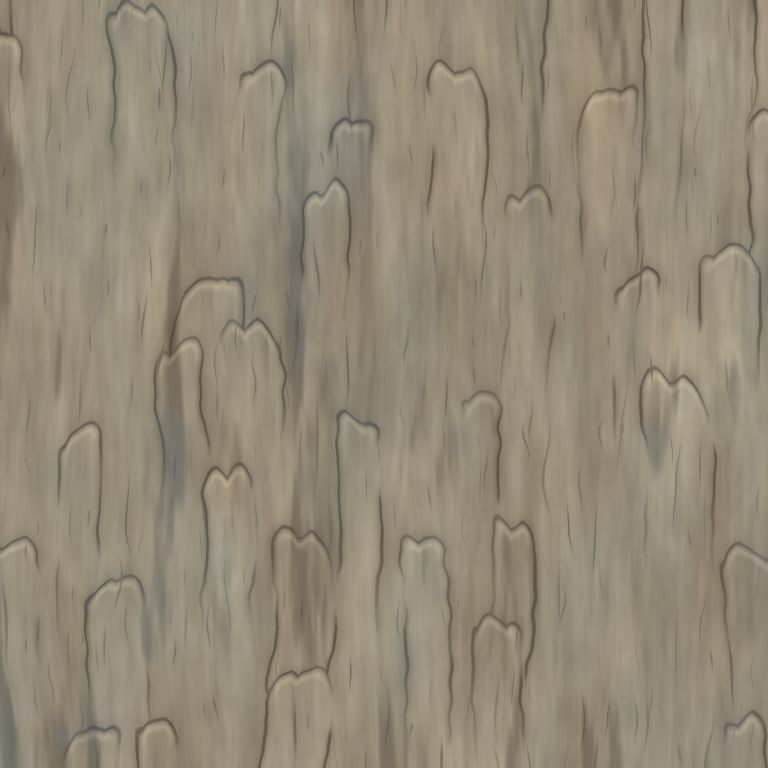
Give the GLSL for this texture, as a WebGL 2 fragment shader.

```glsl
#version 300 es
precision highp float;

#define PLATE_CELL vec2(0.143, 0.2)
#define PLATE_SHARE 0.82
#define CRACK_CELL vec2(0.052, 0.15)
#define CRACK_SHARE 0.5
#define RELIEF 0.85
#define GRAIN 1.25
#define LIGHT_WOOD vec3(0.650, 0.612, 0.528)
#define DARK_WOOD vec3(0.530, 0.492, 0.422)
#define BROWN_INK vec3(0.295, 0.255, 0.205)
#define GREY_INK vec3(0.285, 0.285, 0.270)

uniform vec2 u_resolution;
out vec4 outColor;

float hash(vec2 p) {
    vec3 q = fract(p.xyx * vec3(0.1031, 0.1030, 0.0973));
    q += dot(q, q.yzx + 33.33);
    return fract((q.x + q.y) * q.z);
}

float noise(vec2 p) {
    vec2 i = floor(p), f = fract(p);
    f = f * f * (3.0 - 2.0 * f);
    return mix(mix(hash(i), hash(i + vec2(1, 0)), f.x),
               mix(hash(i + vec2(0, 1)), hash(i + vec2(1, 1)), f.x), f.y);
}

float fbm(vec2 p) {
    float sum = 0.0, amp = 0.533;
    for (int i = 0; i < 4; i++) {
        sum += amp * noise(p);
        p = p * 2.03 + 17.7;
        amp *= 0.5;
    }
    return sum;
}

// Overlapping slabs with lobed tops: x = ink, y = rim light, z = tone shift
vec3 plates(vec2 p, float pixel) {
    vec3 surface = vec3(0.0);
    float baseRow = floor(p.y / PLATE_CELL.y);
    for (int j = 2; j >= -1; j--) {
        float row = baseRow + float(j);
        float shift = hash(vec2(row, 5.0));
        float baseCol = floor(p.x / PLATE_CELL.x - shift);
        for (int i = -1; i <= 1; i++) {
            vec2 cell = vec2(baseCol + float(i), row) + 50.0;
            float seed = hash(cell) * 91.0;
            if (hash(cell + 7.3) > PLATE_SHARE) continue;

            vec2 jitter = vec2(hash(cell + 11.0), hash(cell + 23.0));
            vec2 crown = (cell - 50.0 + vec2(shift, 0.0) + mix(vec2(0.2, 0.05), vec2(0.8, 0.95), jitter)) * PLATE_CELL;
            float halfWidth = mix(0.024, 0.046, hash(cell + 31.0));
            float len = mix(0.16, 0.38, hash(cell + 43.0));
            vec2 q = p - crown;
            q.x += 0.018 * (noise(vec2(p.y * 10.0, seed)) - 0.5) + 0.006 * (noise(vec2(p.y * 45.0, seed)) - 0.5);

            // Rounded outline with cusps between the lobes
            float lobes = 0.013 * abs(sin(q.x * mix(45.0, 85.0, jitter.y) + seed));
            float slope = q.x * (jitter.x - 0.5) * 0.9;
            float top = lobes + slope + 0.008 * noise(vec2(q.x * 90.0, seed)) - q.y;
            float side = halfWidth - abs(q.x);
            float radius = halfWidth * 0.65;
            float d = radius - length(max(radius - vec2(side, top * 0.85), 0.0));

            float fade = 1.0 - smoothstep(0.35, 1.0, -q.y / len);
            float nearTop = 1.0 - smoothstep(0.005, 0.04, top);
            float inside = smoothstep(-pixel, pixel, d);
            float gate = smoothstep(0.28, 0.62, noise(vec2(p.y * 13.0, seed + sign(q.x) * 9.0)));
            float strength = fade * mix(gate, 0.55 + 0.45 * noise(vec2(q.x * 50.0, seed)), nearTop);

            // Lower slabs hide the relief beneath them
            float cover = inside * fade;
            surface.xy *= 1.0 - 0.85 * cover;
            surface.z = mix(surface.z, hash(cell + 59.0) - 0.45, cover);

            float thick = mix(0.0014, 0.0034, noise(vec2(p.y * 24.0, seed + 3.0)));
            float line = 1.0 - smoothstep(thick * 0.3, thick + pixel, abs(d + 0.0015));
            float halo = 0.42 * exp(-abs(d) / mix(0.008, 0.004, inside));
            surface.x = max(surface.x, strength * max(0.85 * line, halo));
            float rim = (d - 0.0065) / 0.0042;
            surface.y = max(surface.y, exp(-rim * rim) * fade * (0.15 * gate + nearTop));
        }
    }
    return surface;
}

// Short tapered splits running along the grain
float cracks(vec2 p, vec2 size, float seed, float pixel) {
    float ink = 0.0;
    vec2 base = floor(p / size);
    for (int k = 0; k < 9; k++) {
        vec2 cell = base + vec2(k % 3 - 1, k / 3 - 1);
        vec2 id = cell + seed;
        if (hash(id) > CRACK_SHARE) continue;
        vec2 q = p - (cell + vec2(hash(id + 3.1), hash(id + 8.7))) * size;
        q.x += size.x * 0.32 * (noise(vec2(p.y * 2.4 / size.y, hash(id) * 70.0)) - 0.5);
        float along = abs(q.y) / (size.y * mix(0.15, 0.65, hash(id + 14.0)));
        float taper = 1.0 - smoothstep(0.1, 1.0, along);
        float width = size.x * mix(0.012, 0.042, hash(id + 19.0)) * taper;
        float line = 1.0 - smoothstep(width * 0.2, width + pixel, abs(q.x));
        float halo = 0.3 * exp(-abs(q.x) / (size.x * 0.07));
        ink = max(ink, max(line, halo) * taper * mix(0.25, 0.8, hash(id + 27.0)));
    }
    return ink;
}

void main() {
    vec2 p = gl_FragCoord.xy / u_resolution.y;
    float pixel = 1.0 / u_resolution.y;
    vec3 slab = plates(p, pixel);

    // Fibres, brush marks and broad weathering
    vec2 g = p + vec2(0.02 * (noise(p * vec2(6.0, 5.0)) - 0.5), 0.0);
    float broad = fbm(p * vec2(8.0, 4.0) + 3.0) - 0.5;
    float streak = fbm(g * vec2(38.0, 4.5) + slab.z * 2.0) - 0.5;
    float fibre = fbm(g * vec2(130.0, 13.0) + 40.0) - 0.5;
    float brush = fbm(p * vec2(45.0, 28.0) + 80.0) - 0.5;
    float tone = 0.60 + GRAIN * (0.75 * broad + 0.8 * streak + 0.55 * fibre + 0.35 * brush) + 0.2 * slab.z;
    vec3 color = mix(DARK_WOOD, LIGHT_WOOD, tone);

    // Warm and cool tints with a few dark vertical stains
    float hue = fbm(p * vec2(13.0, 5.0) + 120.0) - 0.5;
    color += hue * vec3(0.05, -0.01, -0.05);
    float stain = smoothstep(0.64, 0.82, fbm(g * vec2(26.0, 4.0) + 200.0));
    color = mix(color, mix(GREY_INK, BROWN_INK, smoothstep(-0.1, 0.1, hue)) + 0.1, 0.6 * stain);

    // Splits and slab relief
    float split = max(0.8 * cracks(p, CRACK_CELL, 60.0, pixel),
                      0.6 * cracks(p, CRACK_CELL * vec2(0.6, 0.5), 130.0, pixel));
    float ink = max(split, slab.x) * RELIEF;
    color = mix(color, mix(GREY_INK, BROWN_INK, smoothstep(-0.15, 0.1, hue)), ink);
    color += 0.085 * slab.y * (1.0 - ink) * vec3(1.0, 0.97, 0.88);
    outColor = vec4(color, 1.0);
}
```
